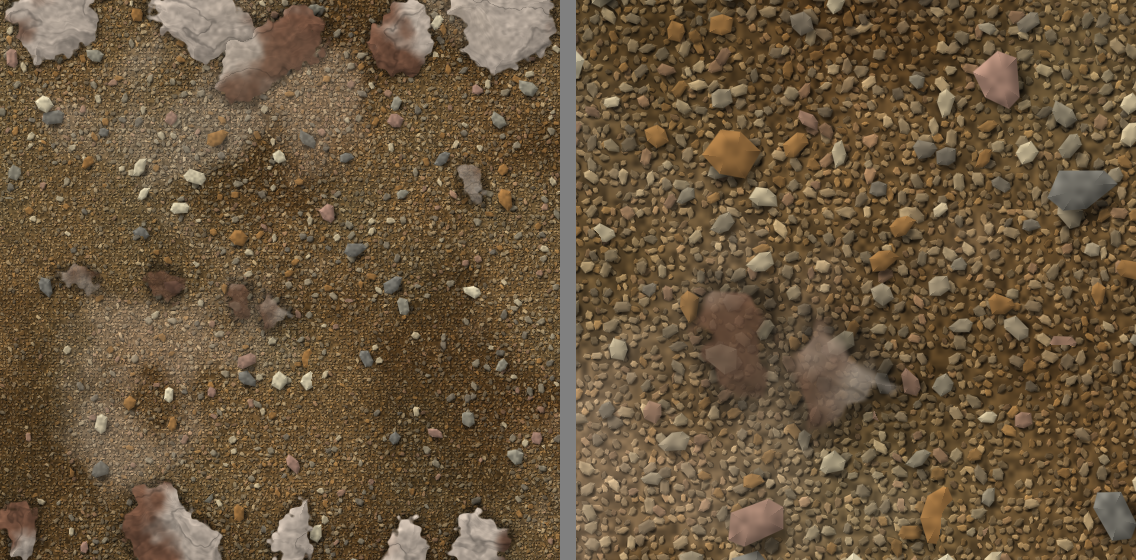
Left: the whole. Right: its middle third, enlarged.
Write a Shadertoy shader that draws this texture.

```glsl
// Gravelly mountain soil: brown earth under four sizes of scattered angular
// stones, with weathered pink-grey rocks breaking through at top and bottom.
// Stones are random convex polygons on jittered grids, lit from the upper left.

#define SOIL_DARK  vec3(0.28, 0.215, 0.12)
#define SOIL_MID   vec3(0.39, 0.32, 0.205)
#define SOIL_DUST  vec3(0.55, 0.49, 0.41)
#define ROCK_PALE  vec3(0.66, 0.61, 0.56)
#define ROCK_RED   vec3(0.40, 0.28, 0.215)
#define LIGHT_DIR  vec2(-0.6, 0.8)
#define SHADOW     0.52
#define BEVEL      0.32
#define ROCK_COUNT 15
#define SEED       7.0

vec3 hash(vec2 p) {
    vec3 q = fract(vec3(p.xyx) * vec3(0.1031, 0.1030, 0.0973));
    q += dot(q, q.yxz + 33.33);
    return fract((q.xxy + q.yzz) * q.zyx);
}

float noise(vec2 p) {
    vec2 i = floor(p), f = fract(p);
    f = f * f * (3.0 - 2.0 * f);
    float low = mix(hash(i).x, hash(i + vec2(1, 0)).x, f.x);
    float high = mix(hash(i + vec2(0, 1)).x, hash(i + vec2(1, 1)).x, f.x);
    return mix(low, high, f.y);
}

float fbm(vec2 p) {
    float sum = 0.0, amp = 0.5;
    for (int i = 0; i < 5; i++) {
        sum += amp * noise(p);
        p = mat2(0.8, 0.6, -0.6, 0.8) * p * 2.03 + 17.0;
        amp *= 0.5;
    }
    return sum / 0.97;
}

// Distance to an irregular, slightly long hexagon; slope is the nearest facet.
float stoneShape(vec2 p, float radius, vec3 rnd, out vec2 slope) {
    float turn = rnd.z * 6.2832;
    vec2 axis = vec2(cos(turn), sin(turn)), side = vec2(-axis.y, axis.x);
    vec2 q = vec2(dot(p, axis) * 0.8, dot(p, side) * 1.12);
    float d = -1e3;
    for (int k = 0; k < 6; k++) {
        float vary = fract(rnd.x * 7.0 + float(k) * 0.618);
        float a = 1.0472 * float(k) + 0.6 * vary;
        vec2 facet = vec2(cos(a), sin(a));
        float e = dot(q, facet) - radius * (0.75 + 0.4 * vary);
        if (e > d) {
            d = e;
            slope = facet.x * axis + facet.y * side;
        }
    }
    return d;
}

vec3 stoneColour(float pick) {
    vec3 c = vec3(0.50, 0.48, 0.42);                        // grey
    c = mix(c, vec3(0.72, 0.68, 0.57), step(0.34, pick));   // cream
    c = mix(c, vec3(0.40, 0.39, 0.36), step(0.54, pick));   // slate
    c = mix(c, vec3(0.54, 0.39, 0.22), step(0.74, pick));   // ochre
    return mix(c, vec3(0.56, 0.44, 0.38), step(0.88, pick)); // pink
}

// Paints one layer of stones; purity moves their hue from soil to mineral.
void scatter(inout vec3 col, vec2 uv, float cells, float size,
             float density, float purity, vec3 soil) {
    vec2 g = uv * cells, home = floor(g), slope;
    float aa = 0.8 * cells / iResolution.y;
    for (int j = -1; j <= 1; j++)
    for (int i = -1; i <= 1; i++) {
        vec2 cell = home + vec2(i, j);
        vec3 rnd = hash(cell + cells * 3.0 + SEED);
        vec3 kind = hash(cell + cells * 5.0 + 57.0);
        if (kind.x > density) continue;
        vec2 p = g - cell - 0.5 - 0.7 * (rnd.xy - 0.5);
        float r = size * mix(0.6, 1.1, kind.y);
        if (length(p) > 2.2 * r + aa) continue;

        float shade = smoothstep(1.45 * r, 0.75 * r, length(p + LIGHT_DIR * 0.35 * r));
        col *= 1.0 - SHADOW * shade;
        float d = stoneShape(p, r, rnd, slope);
        float edge = smoothstep(-0.65 * r, 0.0, d);
        float lit = 1.04 + BEVEL * edge * (dot(slope, LIGHT_DIR) - 0.15);
        vec3 body = mix(soil * (0.85 + 0.75 * rnd.y), stoneColour(kind.z), purity);
        body *= lit * (0.86 + 0.28 * noise(uv * 210.0));
        col = mix(col, body, smoothstep(aa, -aa, d));
    }
}

// Large rocks: two loose rows along top and bottom, a few small ones between.
void rocks(inout vec3 col, vec2 uv) {
    vec2 warp = vec2(fbm(uv * 11.0), fbm(uv * 11.0 + 40.0)) - 0.5;
    float depth = 1.0, light = 0.0, buried = 0.0;
    for (int i = 0; i < ROCK_COUNT; i++) {
        vec3 rnd = hash(vec2(float(i) * 3.7, SEED + 11.0));
        bool inRow = i < 10, top = i % 2 == 0;
        vec2 c = vec2((float(i / 2) + 0.2 + 0.6 * rnd.x) / 5.0,
                      top ? 0.90 + 0.09 * rnd.y : 0.01 + 0.06 * rnd.y);
        if (!inRow) c = vec2(rnd.x, 0.35 + 0.4 * rnd.y);
        float r = inRow ? mix(0.035, top ? 0.105 : 0.075, rnd.z) : 0.026;
        vec2 slope;
        float d = stoneShape(uv - c + warp * min(0.09, r * 1.4), r, rnd, slope);
        if (d < depth) {
            depth = d;
            light = dot(slope, LIGHT_DIR) * smoothstep(-0.5 * r, 0.0, d);
            buried = inRow ? 0.0 : 0.35;
        }
    }
    vec2 grain = mat2(0.8, 0.6, -1.3, 1.7) * uv * 9.0 + warp * 2.0;
    float relief = fbm(grain) - fbm(grain + mat2(0.8, 0.6, -1.3, 1.7) * LIGHT_DIR * 0.05);
    float crack = smoothstep(0.0, 0.06, abs(noise(grain * 1.3 + 9.0) - 0.5));
    float stain = smoothstep(0.50, 0.62, fbm(uv * 5.0 + 23.0));
    vec3 body = mix(ROCK_PALE, ROCK_RED, stain) * (0.9 + 0.22 * noise(uv * 130.0));
    body *= (0.8 + 0.2 * crack) * (1.0 + 1.3 * relief + 0.22 * light);
    col *= 1.0 - 0.4 * smoothstep(0.018, 0.0, depth);
    float cover = smoothstep(0.003, -0.004, depth + 0.02 * (noise(uv * 90.0) - 0.5));
    col = mix(col, body, cover * (1.0 - buried));
}

void mainImage(out vec4 fragColor, in vec2 fragCoord) {
    vec2 uv = fragCoord / iResolution.y;

    // Earth with damp hollows and pale dust
    float damp = smoothstep(0.42, 0.68, fbm(uv * 4.0 + SEED));
    float dust = smoothstep(0.52, 0.74, fbm(uv * 5.0 + 31.0));
    vec3 soil = mix(mix(SOIL_MID, SOIL_DARK, damp), SOIL_DUST, 0.65 * dust);
    soil *= mix(vec3(1.0), vec3(1.07, 0.97, 0.88), noise(uv * 8.0 + 5.0));
    vec3 col = soil * (0.65 + 0.6 * noise(uv * 260.0));

    // Gravel from fine to coarse, thinner where the earth lies smooth
    float gravel = smoothstep(0.36, 0.58, fbm(uv * 3.0 + 13.0));
    scatter(col, uv, 175.0, 0.40, 0.88, 0.22, soil);
    scatter(col, uv, 92.0, 0.34, mix(0.22, 0.60, gravel), 0.45, soil);
    scatter(col, uv, 44.0, 0.27, mix(0.08, 0.32, gravel), 0.75, soil);
    scatter(col, uv, 15.0, 0.20, mix(0.06, 0.34, gravel), 1.0, soil);

    rocks(col, uv);
    col = mix(col, SOIL_DUST, 0.22 * dust);
    fragColor = vec4(clamp(col, 0.0, 1.0), 1.0);
}
```
